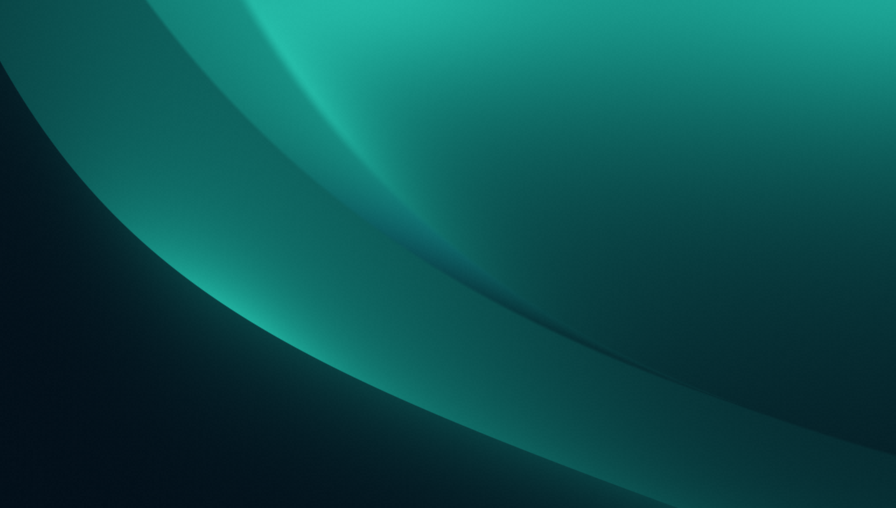
Write a Shadertoy shader that draws this background.

```glsl
// Teal silk-like sheets: three sweeping curved edges with soft light along them.

// Each edge: (offset, slope, depth, decay) of offset + slope*x - depth*exp(-decay*x)
#define LOWER_EDGE  vec4(0.535, 0.62, 0.415, 6.1)
#define MIDDLE_EDGE vec4(0.644, 0.30, 1.130, 3.0)
#define UPPER_EDGE  vec4(0.6505, 0.30, 1.957, 3.6)
#define ASPECT 1.766
#define RIDGE_LIGHT 0.33
#define RIDGE_WIDTH 0.09
#define RIM_WIDTH 0.09
#define SHADOW_WIDTH 0.12
#define GRAIN 0.008

float hash(vec2 p) {
    return fract(sin(dot(p, vec2(127.1, 311.7))) * 43758.5453);
}

// Approximate signed distance to an edge, positive above it
float edgeDistance(vec2 p, vec4 edge) {
    float bend = edge.z * exp(-edge.w * p.x);
    float slope = (edge.y + edge.w * bend) / ASPECT;
    return (edge.x + edge.y * p.x - bend - p.y) / sqrt(1.0 + slope * slope);
}

float bell(float x, float center, float width) {
    float d = (x - center) / width;
    return exp(-d * d);
}

// Dark ground beneath the lowest sheet
float groundLight(vec2 p, float d) {
    float glow = 0.06 + 0.12 * smoothstep(0.0, 0.25, p.x);
    return 0.06 + glow * exp(-max(-d, 0.0) / SHADOW_WIDTH);
}

// Lowest sheet with a luminous rim
float lowerSheetLight(vec2 p, float d) {
    float rim = 0.2 * bell(p.x, 0.25, 0.13)
              + 0.13 * smoothstep(0.05, 0.3, p.x) * (1.0 - 0.4 * p.x);
    return 0.16 + 0.22 * bell(p.x, 0.3, 0.37) + rim * exp(-max(d, 0.0) / RIM_WIDTH);
}

// Narrow band between the middle and upper edges
float bandLight(vec2 p, float dMiddle, float dUpper) {
    float across = clamp(dMiddle / max(dMiddle - dUpper, 0.001), 0.0, 1.0);
    return 0.2 + 0.36 * exp(-pow(p.y / 0.55, 4.0)) - 0.07 * (1.0 - across);
}

// Upper sheet: vertical fade, two top glows and a bright fold
float upperSheetLight(vec2 p, float d) {
    float fade = 0.09 + 0.49 * exp(-pow(p.y / 0.42, 1.3));
    float glow = 0.13 * bell(p.x, 0.4, 0.19) * bell(p.y, 0.0, 0.2)
               + 0.07 * bell(p.x, 1.0, 0.2) * bell(p.y, 0.0, 0.25);
    float fold = RIDGE_LIGHT * smoothstep(-0.1, 0.3, p.y) * exp(-pow(p.y / 0.55, 3.0));
    return fade + glow + fold * exp(-max(d, 0.0) / RIDGE_WIDTH);
}

// Light level to teal
vec3 teal(float light) {
    return vec3(0.005 + 0.11 * light + 0.2 * pow(light, 4.0), light, 0.05 + 0.83 * light);
}

void mainImage(out vec4 fragColor, in vec2 fragCoord) {
    // x runs right, y runs down from the top, both 0 to 1
    vec2 p = fragCoord / iResolution.xy;
    p.y = max(1.0 - p.y, 0.0);

    float dLower = edgeDistance(p, LOWER_EDGE);
    float dMiddle = edgeDistance(p, MIDDLE_EDGE);
    float dUpper = edgeDistance(p, UPPER_EDGE);

    // Stack the sheets from the ground up
    float pixel = 1.0 / iResolution.y;
    float upperSoftness = mix(0.014, 0.004, smoothstep(0.1, 0.7, p.y));
    float inBand = smoothstep(-0.003 - pixel, 0.003 + pixel, dMiddle);
    float inUpper = smoothstep(-upperSoftness, upperSoftness, dUpper);
    float light = groundLight(p, dLower);
    light = mix(light, lowerSheetLight(p, dLower), smoothstep(-pixel, pixel, dLower));
    light = mix(light, bandLight(p, dMiddle, dUpper), inBand);
    light = mix(light, upperSheetLight(p, dUpper), inUpper);

    // Cool tint in the band, then fine grain
    vec3 color = teal(light);
    color.b += 0.03 * inBand * (1.0 - inUpper) * bell(p.y, 0.47, 0.12);
    vec2 grainCell = floor(p * vec2(ASPECT, 1.0) * 290.0);
    color += GRAIN * (hash(grainCell) - 0.5);

    fragColor = vec4(clamp(color, 0.0, 1.0), 1.0);
}
```
